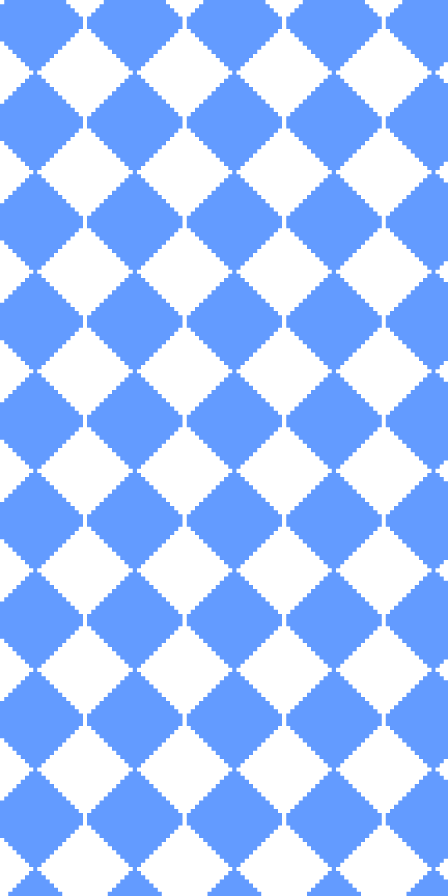
Write a Shadertoy shader that draws this pattern.

```glsl
// White stepped diamonds in a square grid on a sky blue ground.

// 1.0 inside a diamond, 0.0 on the ground; p is in cells, 24 per repeat
float steppedDiamond(vec2 p) {
    vec2 d = abs(mod(floor(p) - vec2(20.0, 6.0) + 12.0, 24.0) - 12.0);
    // Capping the vertical distance joins the upper and lower tips
    return step(d.x + min(d.y, 11.0), 11.5);
}

void mainImage(out vec4 fragColor, in vec2 fragCoord) {
    // 4.5 repeats across and 9 down
    vec2 cellsPerPixel = 24.0 * vec2(4.5, 9.0) / iResolution.xy;

    // Average a 4 by 4 grid of samples to smooth the steps
    float coverage = 0.0;
    for (int y = 0; y < 4; y++) {
        for (int x = 0; x < 4; x++) {
            vec2 offset = (vec2(x, y) + 0.5) / 4.0 - 0.5;
            coverage += steppedDiamond((fragCoord + offset) * cellsPerPixel) / 16.0;
        }
    }

    vec3 color = mix(vec3(0.388, 0.608, 1.0), vec3(1.0), coverage);
    fragColor = vec4(color, 1.0);
}
```
